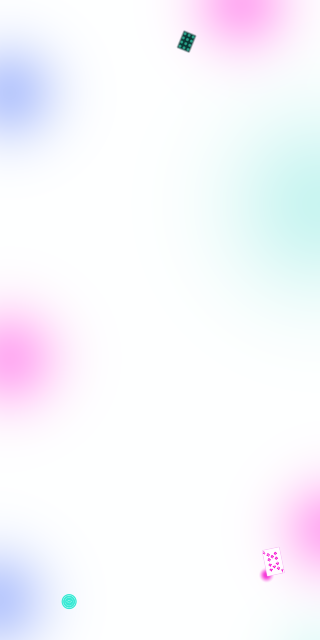
This background is drawn by a WebGL 2 fragment shader. Its source:

```glsl
#version 300 es
precision highp float;
// Soft pastel glows on white, with a small studded tile, a ringed chip and
// a tilted playing card. Glows are Gaussian falloffs; the objects are
// distance functions in units of the canvas width, with y from 0 to 2.

uniform vec2 u_resolution;
out vec4 outColor;

const vec3 PINK = vec3(1.0, 0.68, 0.95);
const vec3 BLUE = vec3(0.73, 0.79, 0.99);
const vec3 MINT = vec3(0.79, 0.96, 0.945);
const vec3 MAGENTA = vec3(0.96, 0.10, 0.82);

float glow(vec2 p, vec2 center, float radius) {
    vec2 d = (p - center) / radius;
    return exp(-dot(d, d));
}

vec2 rotate(vec2 p, float angle) {
    float c = cos(angle), s = sin(angle);
    return vec2(c * p.x - s * p.y, s * p.x + c * p.y);
}

float boxDistance(vec2 p, vec2 halfSize, float corner) {
    vec2 d = abs(p) - halfSize + corner;
    return length(max(d, 0.0)) + min(max(d.x, d.y), 0.0) - corner;
}

float fill(float distance, float blur) {
    return 1.0 - smoothstep(-blur, blur, distance);
}

// Three lobes above a short stem
float pipDistance(vec2 p) {
    float lobes = min(length(vec2(abs(p.x) - 0.0026, p.y)),
                      length(p - vec2(0.0, 0.0032))) - 0.0024;
    return min(lobes, boxDistance(p + vec2(0.0, 0.0018), vec2(0.0008, 0.003), 0.0));
}

vec3 drawBackdrop(vec2 p) {
    vec3 color = vec3(0.997, 1.0, 1.0);
    color = mix(color, MINT, glow(p, vec2(1.0, 1.362), 0.285));
    color = mix(color, MINT, 0.5 * glow(p, vec2(1.0, -0.08), 0.16));
    color = mix(color, BLUE, glow(p, vec2(0.03, 1.71), 0.155));
    color = mix(color, BLUE, glow(p, vec2(-0.01, 0.125), 0.16));
    color = mix(color, PINK, glow(p, vec2(0.755, 1.99), 0.150));
    color = mix(color, PINK, glow(p, vec2(0.03, 0.88), 0.155));
    return mix(color, PINK, glow(p, vec2(1.03, 0.346), 0.150));
}

// Dark tile with three columns and four rows of soft studs
vec3 drawTile(vec3 color, vec2 p, float pixel) {
    vec2 q = rotate(p - vec2(0.583, 1.870), 0.39);
    vec2 cell = fract(q / vec2(0.0135, 0.014) + vec2(0.5, 0.0)) - 0.5;
    vec3 face = mix(vec3(0.04, 0.22, 0.21), vec3(0.16, 0.64, 0.54),
                    1.0 - smoothstep(0.12, 0.5, length(cell)));
    return mix(color, face, fill(boxDistance(q, vec2(0.020, 0.028), 0.003), 0.003 + pixel));
}

// Turquoise disc crossed by pale rings, with a small diamond inside
vec3 drawChip(vec3 color, vec2 p, float pixel) {
    vec2 q = p - vec2(0.216, 0.120);
    float r = length(q);
    color = mix(color, vec3(0.22, 0.91, 0.83), fill(r - 0.0235, pixel));
    float rings = fill(abs(r - 0.0192) - 0.0007, pixel)
                + 0.7 * fill(abs(r - 0.0130) - 0.0006, pixel);
    float diamond = fill(abs(abs(q.x) * 0.7 + abs(q.y) - 0.005) - 0.0007, pixel);
    return mix(color, vec3(0.78, 1.0, 0.97), 0.8 * min(rings + diamond, 1.0));
}

// White card whose pips are symmetric about its center
vec3 drawCard(vec3 color, vec2 p, float pixel) {
    color = mix(color, MAGENTA, 0.85 * fill(length(p - vec2(0.833, 0.203)) - 0.015, 0.011));
    vec2 q = rotate(p - vec2(0.854, 0.245), -0.204);
    float edge = boxDistance(q, vec2(0.0282, 0.0418), 0.003);
    color = mix(color, vec3(0.96, 0.72, 0.95), fill(edge, pixel));
    color = mix(color, vec3(1.0, 0.985, 1.0), fill(edge + 0.0014, pixel));

    vec2 half_ = q.y < 0.0 ? -q : q;
    float pips = pipDistance(half_ - vec2(0.0, 0.0155));
    for (int row = 0; row < 2; row++) {
        float y = 0.0078 + 0.0155 * float(row);
        pips = min(pips, pipDistance(vec2(abs(half_.x) - 0.0115, half_.y - y)));
    }
    // Tiny index marks in two opposite corners
    pips = min(pips, pipDistance((half_ - vec2(-0.0225, 0.031)) * 1.5) / 1.5);
    pips = min(pips, boxDistance(half_ - vec2(-0.0225, 0.0365), vec2(0.001, 0.002), 0.0));
    return mix(color, MAGENTA, fill(pips, pixel));
}

void main() {
    vec2 p = gl_FragCoord.xy / u_resolution * vec2(1.0, 2.0);
    float pixel = 0.6 / u_resolution.x;
    vec3 color = drawBackdrop(p);
    color = drawTile(color, p, pixel);
    color = drawChip(color, p, pixel);
    color = drawCard(color, p, pixel);
    outColor = vec4(color, 1.0);
}
```
